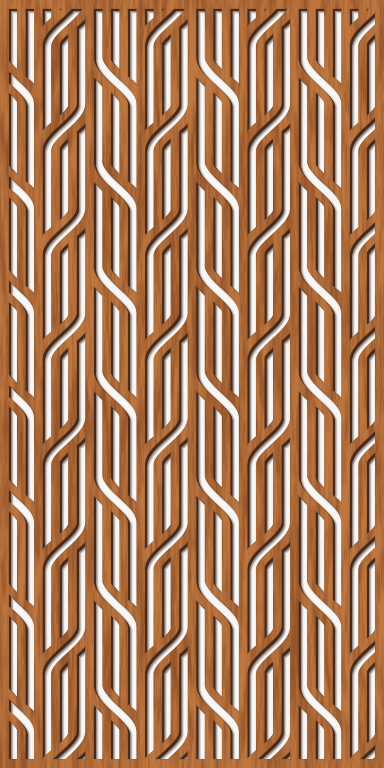
A Shadertoy shader for this pattern:

```glsl
// Wooden lattice screen: columns of slots joined by S-bends that lean alternately
// right and left, cut through a grained board over a white backing.
// One unit is a slot lane; slots are distance fields, re-sampled towards the light for shadow.

const float LANES_ACROSS = 22.5;           // 7.5 columns of three lanes
const float COLUMN = 3.0;
const float PERIOD = 6.13;                 // height of one S-bend repeat
const float RISE_Y = 25.3;                 // a crossing height in right-leaning columns
const float FALL_Y = 28.0;                 // a crossing height in left-leaning columns
const float BEND = 1.4;                    // half height of the S-bend
const float SLOT = 0.245;                  // half width of a slot
const float RIBBON = 0.72;                 // bend centre to the slots beside it
const float FRAME = 0.53;
const vec2 TO_LIGHT = vec2(-0.7, 0.7);
const float WALL = 0.17;                   // reach of the dark cut edge
const float SHADOW = 0.27;                 // reach of the soft shadow

const vec3 WOOD_LIGHT = vec3(0.75, 0.47, 0.25);
const vec3 WOOD_DARK = vec3(0.57, 0.32, 0.16);
const vec3 CUT_EDGE = vec3(0.27, 0.16, 0.11);
const vec3 SHADE = vec3(0.55, 0.50, 0.47);
const vec3 BACKING = vec3(0.975, 0.965, 0.955);

float hash(vec2 p) {
    return fract(sin(dot(p, vec2(127.1, 311.7))) * 43758.5453);
}

float noise(vec2 p) {
    vec2 i = floor(p), f = fract(p);
    f = f * f * (3.0 - 2.0 * f);
    return mix(mix(hash(i), hash(i + vec2(1, 0)), f.x),
               mix(hash(i + vec2(0, 1)), hash(i + vec2(1, 1)), f.x), f.y);
}

// Signed distance to the openings, negative inside a slot
float openings(vec2 p, vec2 size) {
    float across = (p.x - 0.5 * size.x) / COLUMN;
    bool rising = mod(floor(across), 2.0) > 0.5;
    float x = (fract(across) - 0.5) * COLUMN;
    float y = p.y - (rising ? RISE_Y : FALL_Y);
    y = (fract(y / PERIOD + 0.5) - 0.5) * PERIOD;
    if (!rising) x = -x;

    // S-bend from the left lane to the right lane
    float t = clamp(y / BEND, -1.0, 1.0);
    float slope = 1.5 * (1.0 - t * t) / BEND;
    float bend = abs(x - 0.5 * t * (3.0 - t * t)) / sqrt(1.0 + slope * slope);

    // Straight lanes, interrupted by the ribbon of wood along the bend
    float lane = abs(x - clamp(round(x), -1.0, 1.0)) - SLOT;
    float slots = min(bend - SLOT, max(lane, RIBBON - bend));

    vec2 border = abs(p - 0.5 * size) - 0.5 * size + FRAME;
    return max(slots, max(border.x, border.y));
}

// Vertical streaks, pores and slow bands of growth rings
vec3 wood(vec2 p) {
    float warp = noise(p * vec2(0.5, 0.12)) * 6.0;
    float rings = 0.5 + 0.5 * sin(p.x * 5.0 + warp * 3.0);
    float streak = noise(p * vec2(7.0, 0.45));
    float pores = noise(p * vec2(17.0, 1.6) + 40.0);
    float patches = noise(p * vec2(0.3, 0.15) + 9.0);
    float tone = 0.2 * rings + 0.35 * streak + 0.25 * pores + 0.2 * patches;
    return mix(WOOD_DARK, WOOD_LIGHT, smoothstep(0.1, 0.8, tone));
}

void mainImage(out vec4 fragColor, in vec2 fragCoord) {
    float px = LANES_ACROSS / iResolution.x;
    vec2 p = fragCoord * px;
    vec2 size = iResolution.xy * px;

    float hole = openings(p, size);
    float wall = openings(p + TO_LIGHT * WALL, size);
    float shadow = openings(p + TO_LIGHT * SHADOW, size);

    // Backing with soft shadow, then the dark cut edge facing away from the light
    vec3 col = mix(BACKING, SHADE, smoothstep(-0.12, 0.08, shadow));
    col = mix(col, CUT_EDGE, smoothstep(-0.5 * px, 0.5 * px, wall));

    // Board face, slightly darker right beside the cuts
    vec3 face = wood(p) * mix(0.9, 1.0, smoothstep(0.0, 0.08, hole));
    col = mix(col, face, smoothstep(-0.6 * px, 0.6 * px, hole));

    fragColor = vec4(col, 1.0);
}
```
